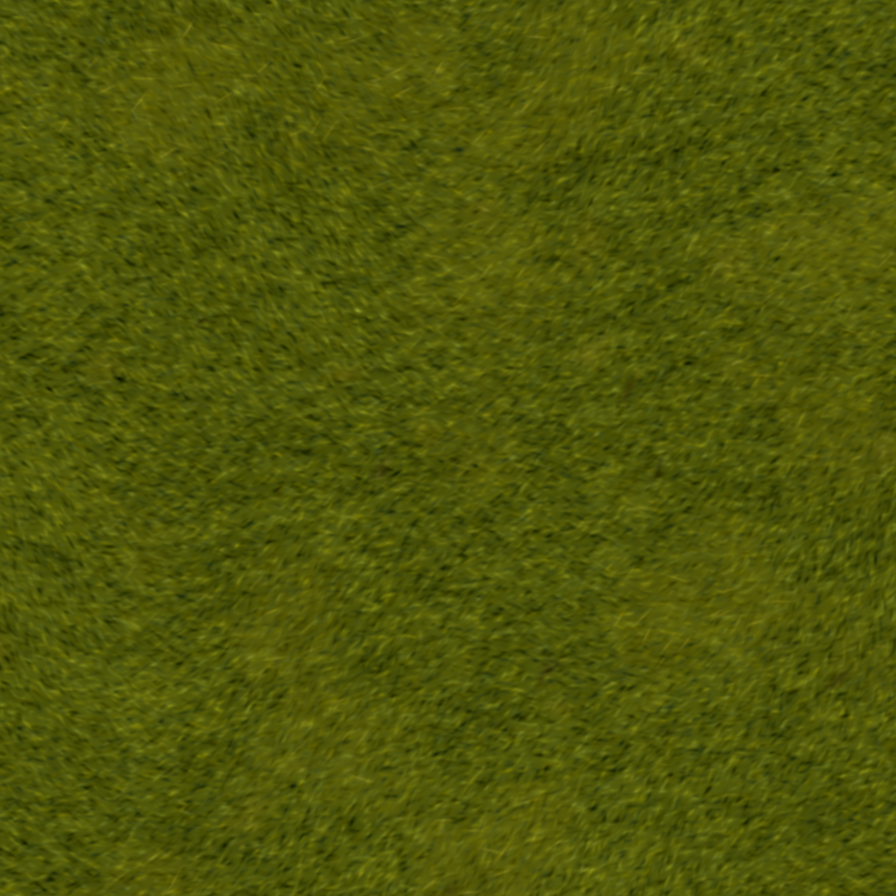
Reproduce this texture procedurally as a Shadertoy shader.

```glsl
// Short mown turf: thousands of tiny soft blades, light and dark, are summed
// as oriented gaussians over a grid, then tinted olive green. Slow noise adds
// clumps and yellowed patches; sparse cells add straw, worn spots and soil.

vec4 hash4(vec2 p) {
    vec4 q = fract(p.xyxy * vec4(0.1031, 0.1030, 0.0973, 0.1099));
    q += dot(q, q.wzxy + 33.33);
    return fract((q.xxyz + q.yzzw) * q.zywx);
}

float noise(vec2 p) {
    vec2 i = floor(p), f = fract(p);
    f = f * f * (3.0 - 2.0 * f);
    return mix(mix(hash4(i).x, hash4(i + vec2(1, 0)).x, f.x),
               mix(hash4(i + vec2(0, 1)).x, hash4(i + vec2(1, 1)).x, f.x), f.y);
}

float fbm(vec2 p) {
    float sum = 0.0, amp = 0.5;
    for (int i = 0; i < 5; i++) {
        sum += amp * noise(p);
        p = mat2(1.6, 1.2, -1.2, 1.6) * p + 7.3;
        amp *= 0.5;
    }
    return sum;
}

// Soft elongated stroke: sigma.x along the angle, sigma.y across it
float stroke(vec2 d, float angle, vec2 sigma) {
    float c = cos(angle), s = sin(angle);
    vec2 q = vec2(c * d.x + s * d.y, c * d.y - s * d.x) / sigma;
    return exp(-0.5 * dot(q, q));
}

// Dense blades: x = light and dark, y = cool and warm
vec2 turf(vec2 uv, float lean) {
    const float cells = 90.0;
    vec2 home = floor(uv * cells), sum = vec2(0);
    float width = max(0.0015, 0.6 / iResolution.y);
    for (int y = -1; y <= 1; y++)
    for (int x = -1; x <= 1; x++)
    for (int n = 0; n < 5; n++) {
        vec2 cell = home + vec2(x, y);
        vec4 place = hash4(cell + 117.0 * float(n) + 5.0);
        vec4 kind = hash4(cell + 71.0 * float(n) + 411.0);
        float angle = lean + (place.z - 0.5) * 1.3;
        vec2 sigma = vec2(mix(0.0025, 0.0048, place.w), width);
        sum += (kind.xy * 2.0 - 1.0) * stroke(uv - (cell + place.xy) / cells, angle, sigma);
    }
    return sum;
}

// Sparse pale straws, thin and longer than the blades
float straw(vec2 uv) {
    const float cells = 36.0;
    vec2 home = floor(uv * cells);
    float sum = 0.0;
    for (int y = -1; y <= 1; y++)
    for (int x = -1; x <= 1; x++) {
        vec2 cell = home + vec2(x, y);
        vec4 h = hash4(cell + 823.0);
        float angle = mix(-0.3, 1.1, h.z);
        sum += step(0.6, h.w) * stroke(uv - (cell + h.xy) / cells, angle, vec2(0.0075, 0.0013));
    }
    return sum;
}

// Rare blotches with ragged edges, one chance per cell
float blotches(vec2 uv, float cells, float chance, vec2 sigma, float seed) {
    uv += 0.012 * (vec2(noise(uv * 70.0), noise(uv * 70.0 + 31.0)) - 0.5);
    vec2 home = floor(uv * cells);
    float sum = 0.0;
    for (int y = -1; y <= 1; y++)
    for (int x = -1; x <= 1; x++) {
        vec2 cell = home + vec2(x, y);
        vec4 h = hash4(cell + seed);
        float size = mix(0.6, 1.2, h.z);
        sum += step(h.w, chance) * stroke(uv - (cell + h.xy) / cells, h.z * 1.2, sigma * size);
    }
    return min(sum, 1.0);
}

void mainImage(out vec4 fragColor, in vec2 fragCoord) {
    vec2 uv = fragCoord / iResolution.y;

    // Blade direction drifts slowly across the lawn
    float lean = 0.1 + 1.3 * (noise(uv * 3.0 + 4.0) - 0.5) + 0.5 * (uv.x - 0.5);
    vec2 blades = turf(uv, lean);
    float patches = fbm(uv * 4.0 + 12.0) - 0.48;
    float clumps = fbm(uv * vec2(28.0, 42.0) + 50.0) - 0.48;
    float yellowing = smoothstep(0.02, 0.26, fbm(uv * 5.5 + 90.0) - 0.48);

    // Light and dark grain over the olive base
    float calm = 1.0 - 0.3 * yellowing;
    float tone = 0.086 * blades.x * calm + 0.09 * clumps + 0.07 * patches;
    vec3 color = vec3(0.303, 0.334, 0.034) + tone * vec3(1.0, 0.97, 0.3);
    color += blades.y * vec3(-0.012, -0.002, 0.026);

    // Yellowed turf, straw, worn spots and specks of soil
    color += yellowing * vec3(0.034, 0.022, 0.002);
    color += straw(uv) * (0.25 + 0.75 * yellowing) * vec3(0.11, 0.09, 0.04);
    float worn = blotches(uv, 7.0, 0.22, vec2(0.017, 0.011), 37.0);
    color = mix(color, vec3(0.42, 0.40, 0.05) + 0.5 * tone, 0.5 * worn);
    float soil = blotches(uv, 9.0, 0.12, vec2(0.009, 0.0035), 205.0);
    color = mix(color, vec3(0.19, 0.17, 0.02) + 0.4 * tone, 0.6 * soil);

    fragColor = vec4(clamp(color, 0.004, 1.0), 1.0);
}
```
